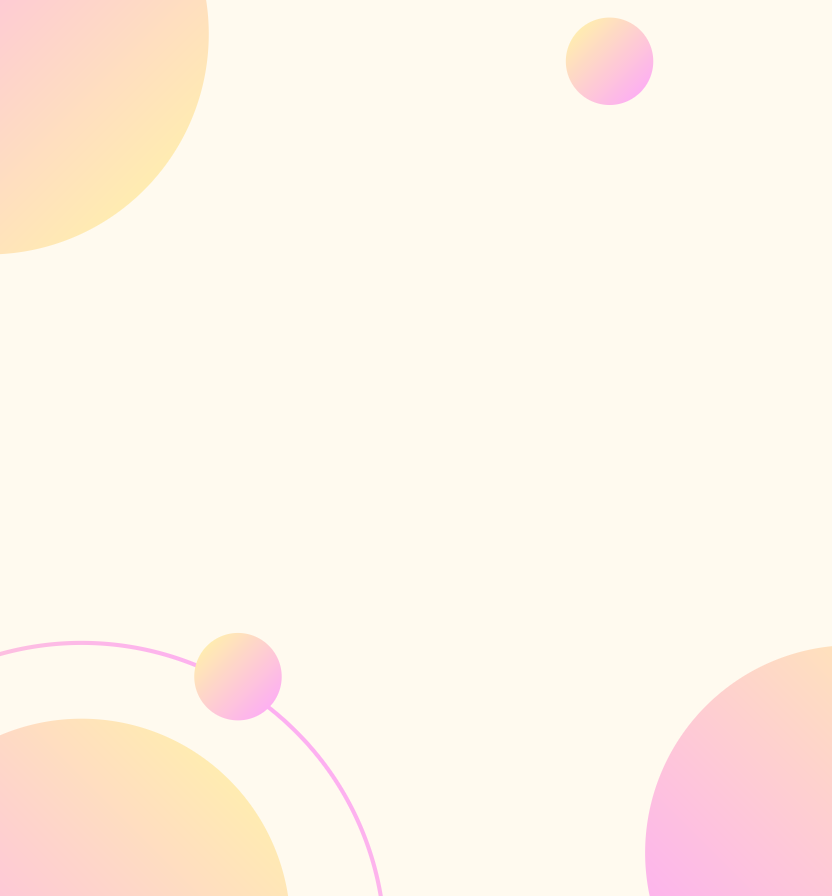
A Shadertoy shader for this background:

```glsl
// Soft pastel discs and one thin ring on a plain cream ground.
// Each shape is a signed distance, filled with a diagonal yellow-to-pink
// gradient that spans its own diameter. Lengths are in canvas heights.

#define CREAM vec3(1.0, 0.98, 0.937)
#define YELLOW vec3(1.0, 0.925, 0.695)
#define PINK vec3(0.992, 0.69, 0.945)
#define DOT_RADIUS 0.0488
#define RING_HALF_WIDTH 0.0023

// Gradient across a circle; the yellow end lies along yellowDir.
vec3 diagonalBlend(vec2 offset, float radius, vec2 yellowDir) {
    float t = 0.5 + 0.5 * dot(offset, normalize(yellowDir)) / radius;
    return mix(PINK, YELLOW, clamp(t, 0.0, 1.0));
}

// Antialiased coverage of a signed distance, one pixel wide.
float coverage(float dist) {
    return clamp(0.5 - dist * iResolution.y, 0.0, 1.0);
}

void disc(inout vec3 color, vec2 p, vec2 center, float radius, vec2 yellowDir) {
    vec2 offset = p - center;
    vec3 fill = diagonalBlend(offset, radius, yellowDir);
    color = mix(color, fill, coverage(length(offset) - radius));
}

void ring(inout vec3 color, vec2 p, vec2 center, float radius, vec2 yellowDir) {
    vec2 offset = p - center;
    vec3 fill = diagonalBlend(offset, radius, yellowDir);
    float dist = abs(length(offset) - radius) - RING_HALF_WIDTH;
    color = mix(color, fill, coverage(dist));
}

void mainImage(out vec4 fragColor, in vec2 fragCoord) {
    vec2 p = fragCoord / iResolution.y;
    vec3 color = CREAM;

    // Large discs cut by the canvas edges
    disc(color, p, vec2(-0.013, 0.962), 0.246, vec2(1.0, -1.0));
    disc(color, p, vec2(0.0911, -0.0352), 0.2331, vec2(1.0, 1.0));
    disc(color, p, vec2(0.9518, 0.0482), 0.2318, vec2(1.0, 1.0));

    // Ring around the lower left disc, then the small dots on top
    ring(color, p, vec2(0.0911, -0.056), 0.3385, vec2(-1.0, -1.0));
    disc(color, p, vec2(0.2656, 0.2448), DOT_RADIUS, vec2(-1.0, 1.0));
    disc(color, p, vec2(0.6803, 0.9316), DOT_RADIUS, vec2(-1.0, 1.0));

    fragColor = vec4(color, 1.0);
}
```
